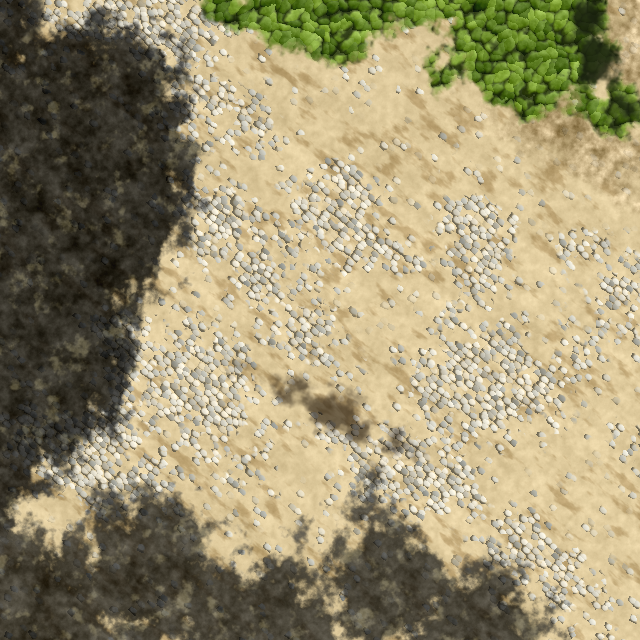
A Shadertoy shader for this texture:

```glsl
// Sunlit sandy track seen from above: diagonal ruts strewn with gravel, dappled
// tree shade on the left and bottom, and a green bush in the upper right.
// Soft ellipses roughened by noise lay out the zones; cell noise makes stones and leaves.

vec2 hash2(vec2 p) {
    vec3 q = fract(p.xyx * vec3(0.1031, 0.1030, 0.0973));
    q += dot(q, q.yzx + 33.33);
    return fract((q.xx + q.yz) * q.zy);
}

float noise(vec2 p) {
    vec2 i = floor(p), f = fract(p);
    f = f * f * (3.0 - 2.0 * f);
    return mix(mix(hash2(i).x, hash2(i + vec2(1, 0)).x, f.x),
               mix(hash2(i + vec2(0, 1)).x, hash2(i + vec2(1, 1)).x, f.x), f.y);
}

// Layered noise, centred on zero
float fbm(vec2 p) {
    float sum = 0.0, amp = 0.5;
    for (int i = 0; i < 4; i++) {
        sum += amp * (noise(p) - 0.5);
        p = mat2(1.6, 1.2, -1.2, 1.6) * p + 7.3;
        amp *= 0.55;
    }
    return sum;
}

// Nearest cell: x distance, y and z random values, w slope along the light
vec4 cells(vec2 p) {
    vec2 base = floor(p);
    vec4 best = vec4(9.0);
    for (int y = -1; y <= 1; y++)
    for (int x = -1; x <= 1; x++) {
        vec2 cell = base + vec2(x, y);
        vec2 rnd = hash2(cell + 40.0);
        vec2 away = p - cell - 0.15 - 0.7 * rnd;
        float d = length(away);
        if (d < best.x) best = vec4(d, hash2(cell + 91.0), dot(away, vec2(0.5, 0.85)));
    }
    return best;
}

// Approximate signed depth inside a turned ellipse, positive inside
float blob(vec2 p, vec2 centre, vec2 radius, float angle) {
    float c = cos(angle), s = sin(angle);
    vec2 q = mat2(c, -s, s, c) * (p - centre);
    return (1.0 - length(q / radius)) * min(radius.x, radius.y);
}

float leftShade(vec2 p) {
    float d = blob(p, vec2(0.08, 0.70), vec2(0.22, 0.25), 0.0);
    d = max(d, blob(p, vec2(0.13, 0.82), vec2(0.155, 0.14), 0.0));
    d = max(d, blob(p, vec2(0.05, 0.48), vec2(0.15, 0.20), 0.0));
    d = max(d, blob(p, vec2(0.0, 0.32), vec2(0.07, 0.14), 0.0));
    return max(d, blob(p, vec2(0.0, 0.92), vec2(0.07, 0.13), 0.0));
}

float bottomShade(vec2 p) {
    float d = blob(p, vec2(0.23, 0.09), vec2(0.12, 0.14), 0.0);
    d = max(d, blob(p, vec2(0.05, 0.03), vec2(0.16, 0.14), 0.0));
    d = max(d, blob(p, vec2(0.39, 0.02), vec2(0.13, 0.12), 0.0));
    d = max(d, blob(p, vec2(0.60, 0.08), vec2(0.09, 0.14), 0.3));
    return max(d, blob(p, vec2(0.75, 0.0), vec2(0.12, 0.11), -0.3));
}

float gravelBeds(vec2 p) {
    float d = blob(p, vec2(0.35, 0.83), vec2(0.09, 0.05), -0.4);
    d = max(d, blob(p, vec2(0.33, 0.65), vec2(0.07, 0.045), -0.6));
    d = max(d, blob(p, vec2(0.56, 0.65), vec2(0.12, 0.055), -0.75));
    d = max(d, blob(p, vec2(0.74, 0.64), vec2(0.13, 0.05), -1.4));
    d = max(d, blob(p, vec2(0.47, 0.51), vec2(0.15, 0.05), -0.85));
    d = max(d, blob(p, vec2(0.76, 0.41), vec2(0.15, 0.10), -0.4));
    d = max(d, blob(p, vec2(0.31, 0.39), vec2(0.16, 0.08), -0.8));
    d = max(d, blob(p, vec2(0.65, 0.25), vec2(0.16, 0.055), -0.5));
    d = max(d, blob(p, vec2(0.83, 0.15), vec2(0.12, 0.05), -0.8));
    d = max(d, blob(p, vec2(0.97, 0.33), vec2(0.05, 0.04), 0.5));
    d = max(d, blob(p, vec2(0.96, 0.55), vec2(0.07, 0.04), -0.5));
    d = max(d, blob(p, vec2(0.20, 0.98), vec2(0.15, 0.05), -0.2));
    return max(d, blob(p, vec2(0.15, 0.28), vec2(0.13, 0.06), -0.3));
}

float bushShape(vec2 p) {
    float d = blob(p, vec2(0.49, 1.01), vec2(0.15, 0.09), -0.1);
    d = max(d, blob(p, vec2(0.82, 0.95), vec2(0.13, 0.125), -0.3));
    d = max(d, blob(p, vec2(0.68, 1.01), vec2(0.10, 0.06), 0.0));
    d = max(d, blob(p, vec2(0.93, 0.84), vec2(0.09, 0.035), -0.4));
    return max(d, blob(p, vec2(0.69, 0.88), vec2(0.025, 0.035), 0.4));
}

void mainImage(out vec4 fragColor, in vec2 fragCoord) {
    vec2 p = fragCoord / iResolution.xy;
    vec2 track = mat2(0.77, 0.64, -0.64, 0.77) * p;  // x runs down the ruts
    float broad = fbm(p * 11.0), rough = fbm(p * 34.0 + 5.0), grain = fbm(p * 110.0);
    float streak = fbm(track * vec2(10.0, 32.0));

    // Sand with long ruts and fine grain
    vec3 col = vec3(0.88, 0.80, 0.62) + 0.13 * streak + 0.14 * grain;
    col -= vec3(0.13, 0.15, 0.16) * smoothstep(0.03, 0.25, fbm(track * vec2(25.0, 60.0) + 3.0));

    // Gravel, dense in the beds and sparse elsewhere
    float density = 0.14 + 0.76 * smoothstep(-0.03, 0.04, gravelBeds(p) + 0.12 * broad + 0.07 * rough);
    vec4 stone = cells(track * vec2(80.0, 110.0));
    vec3 stoneCol = mix(vec3(0.52, 0.53, 0.51), vec3(0.98, 0.96, 0.90), sqrt(stone.y)) + 0.2 * stone.w;
    stoneCol += vec3(0.04, 0.0, -0.05) * (stone.z - 0.5);
    float present = smoothstep(0.0, 0.15, density - stone.z);
    float crevice = smoothstep(0.32, 0.65, stone.x) * smoothstep(0.25, -0.25, stone.w);
    col = mix(col, stoneCol, present * smoothstep(0.65, 0.35, stone.x) * 0.85);
    col = mix(col, vec3(0.36, 0.34, 0.28), present * crevice * 0.85);

    // Dry scrub around the bush
    float dry = max(blob(p, vec2(0.91, 0.79), vec2(0.15, 0.06), -0.5), blob(p, vec2(0.99, 0.93), vec2(0.06, 0.10), 0.0));
    vec3 scrub = vec3(0.66, 0.57, 0.40) + 0.9 * rough + 0.5 * grain;
    col = mix(col, scrub, 0.75 * smoothstep(-0.03, 0.03, dry + 0.12 * rough));

    // Leaves with bright tips and dark hollows
    float bush = smoothstep(-0.012, 0.012, bushShape(p) + 0.05 * broad + 0.07 * rough);
    vec4 leaf = cells(p * 62.0 + 1.5 * rough);
    vec3 green = mix(vec3(0.28, 0.40, 0.09), vec3(0.53, 0.66, 0.23), leaf.y) + 0.22 * leaf.w + 0.25 * grain;
    green *= 1.0 - 0.6 * smoothstep(0.4, 0.8, leaf.x + 0.7 * rough);
    col = mix(col, green, bush);
    float hollow = blob(p, vec2(0.93, 0.92), vec2(0.025, 0.08), 0.3);
    hollow = max(hollow, blob(p, vec2(0.97, 0.835), vec2(0.05, 0.015), -0.5));
    col = mix(col, vec3(0.10, 0.13, 0.06), 0.85 * smoothstep(-0.01, 0.015, hollow + 0.06 * rough));

    // Dappled tree shade, deeper on the left
    float ragged = 0.07 * broad + 0.10 * rough + 0.04 * grain;
    float left = smoothstep(-0.018, 0.022, leftShade(p) + ragged);
    float bottom = smoothstep(-0.02, 0.03, bottomShade(p) + 1.3 * ragged);
    vec3 shaded = col * vec3(0.22, 0.225, 0.23) + 0.25 * rough + 0.16 * grain;
    shaded += vec3(0.20, 0.19, 0.14) * smoothstep(0.05, 0.3, fbm(p * 48.0 + 19.0));
    col = mix(col, shaded + 0.03 * bottom, max(left, 0.92 * bottom));
    float twig = blob(p, vec2(0.52, 0.36), vec2(0.10, 0.025), -0.45);
    col = mix(col, col * vec3(0.48, 0.46, 0.44), smoothstep(-0.012, 0.02, twig + 0.07 * rough));

    fragColor = vec4(clamp(col, 0.03, 1.0), 1.0);
}
```
